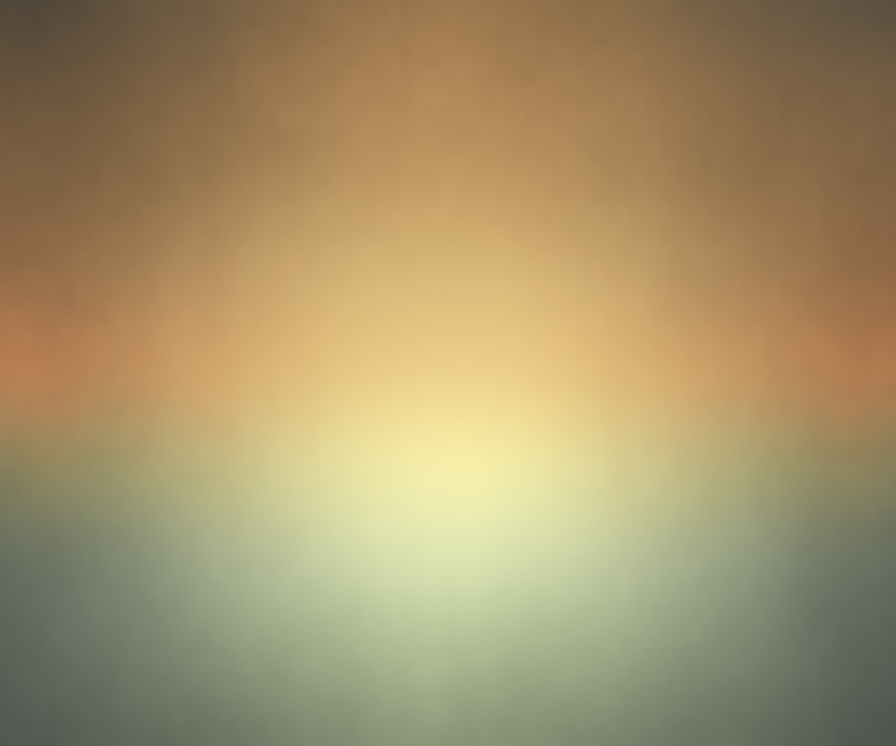
Reproduce this background procedurally as a WebGL 2 fragment shader.

```glsl
#version 300 es
// Weathered warm sunset glow over a grey-green haze, with faint vertical streaks.
precision highp float;

#define GLOW_CENTER 0.505
#define GLOW_REACH 0.54
#define STREAK_SHIFT 0.035
#define STREAK_SHADE 0.045
#define MOTTLE_SHADE 0.13
#define GRAIN_SHADE 0.05
#define CORNER_SHADE 0.10

uniform vec2 u_resolution;
out vec4 fragColor;

const int STOPS = 9;

// Colours from bottom to top, along the middle and along the sides.
const vec3 MIDDLE[STOPS] = vec3[STOPS](
  vec3(0.53, 0.57, 0.46), vec3(0.68, 0.73, 0.57), vec3(0.86, 0.89, 0.69),
  vec3(0.96, 0.93, 0.66), vec3(0.93, 0.82, 0.54), vec3(0.86, 0.73, 0.48),
  vec3(0.77, 0.62, 0.40), vec3(0.70, 0.54, 0.35), vec3(0.60, 0.46, 0.30));
const vec3 SIDES[STOPS] = vec3[STOPS](
  vec3(0.32, 0.34, 0.31), vec3(0.36, 0.39, 0.35), vec3(0.40, 0.43, 0.37),
  vec3(0.53, 0.49, 0.35), vec3(0.69, 0.48, 0.31), vec3(0.58, 0.42, 0.28),
  vec3(0.51, 0.39, 0.27), vec3(0.45, 0.36, 0.26), vec3(0.35, 0.31, 0.25));

float hash(vec2 p) {
  vec3 q = fract(vec3(p.xyx) * 0.1031);
  q += dot(q, q.yzx + 33.33);
  return fract((q.x + q.y) * q.z);
}

float valueNoise(vec2 p) {
  vec2 cell = floor(p);
  vec2 f = fract(p);
  f = f * f * (3.0 - 2.0 * f);
  return mix(mix(hash(cell), hash(cell + vec2(1, 0)), f.x),
             mix(hash(cell + vec2(0, 1)), hash(cell + vec2(1, 1)), f.x), f.y);
}

// Layered noise, centred on zero.
float fbm(vec2 p) {
  float sum = 0.0;
  float amplitude = 0.5;
  for (int i = 0; i < 5; i++) {
    sum += amplitude * (valueNoise(p) - 0.5);
    p = mat2(1.6, 0.0, 0.0, 2.0) * p + 17.3;
    amplitude *= 0.5;
  }
  return sum;
}

// Smooth Catmull-Rom ramp through evenly spaced colours.
vec3 ramp(vec3 stops[STOPS], float t) {
  float s = clamp(t, 0.0, 1.0) * float(STOPS - 1);
  int i = min(int(s), STOPS - 2);
  float f = s - float(i);
  vec3 a = stops[max(i - 1, 0)];
  vec3 b = stops[i];
  vec3 c = stops[i + 1];
  vec3 d = stops[min(i + 2, STOPS - 1)];
  return b + 0.5 * f * (c - a + f * (2.0 * a - 5.0 * b + 4.0 * c - d
         + f * (3.0 * (b - c) + d - a)));
}

void main() {
  vec2 uv = gl_FragCoord.xy / u_resolution;
  vec2 p = vec2(uv.x * u_resolution.x / u_resolution.y, uv.y);

  // Long vertical streaks bend the horizon bands.
  float streak = fbm(p * vec2(14.0, 1.3) + 4.0);
  float height = uv.y + STREAK_SHIFT * streak;

  // Glow strength falls away to both sides.
  float side = abs(uv.x - GLOW_CENTER);
  float glow = 1.0 - smoothstep(0.0, GLOW_REACH, side + 0.05 * streak);
  vec3 color = mix(ramp(SIDES, height), ramp(MIDDLE, height), glow);

  // Worn mottling is strongest away from the light.
  float wear = 0.15 + 0.85 * smoothstep(0.1, 0.6, length(uv - vec2(GLOW_CENTER, 0.4)));
  float mottle = fbm(p * vec2(7.0, 5.0) + 31.0);
  float grain = fbm(p * vec2(55.0, 38.0) + 9.0);
  float shade = STREAK_SHADE * streak + wear * (MOTTLE_SHADE * mottle + GRAIN_SHADE * grain);

  // The upper left corner is a little deeper.
  float corner = 1.0 - smoothstep(0.0, 0.45, length(uv - vec2(0.08, 1.0)));
  color *= 1.0 + shade - CORNER_SHADE * corner;

  // Fine dither hides banding.
  color += (hash(gl_FragCoord.xy) - 0.5) / 255.0;
  fragColor = vec4(clamp(color, 0.0, 1.0), 1.0);
}
```
